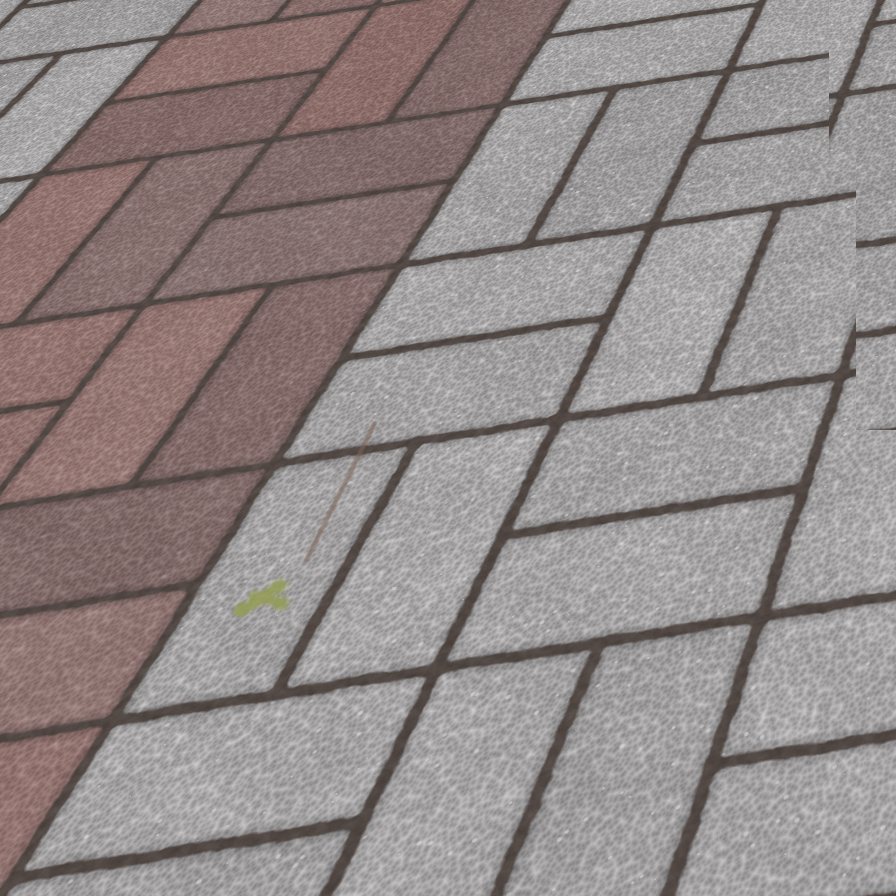
Write a Shadertoy shader that draws this texture.

```glsl
const vec3 GREY_STONE = vec3(0.645, 0.638, 0.642);
const vec3 RED_STONE  = vec3(0.575, 0.455, 0.442);
const vec3 DULL_RED   = vec3(0.515, 0.435, 0.430);
const vec3 JOINT_DIRT = vec3(0.315, 0.280, 0.265);
const vec3 LEAF_GREEN = vec3(0.58, 0.61, 0.33);
const vec3 STRAW      = vec3(0.50, 0.40, 0.36);

// Columns: step across, step away, origin of the ground plane on the canvas
const mat3 GROUND = mat3(0.367, 0.0598, 0.005,
                         0.2253, 0.3554, 0.143,
                         0.1237, 0.1953, 1.0);

vec2 hash2(vec2 p) {
    vec3 q = fract(p.xyx * vec3(0.1031, 0.1030, 0.0973));
    q += dot(q, q.yzx + 33.33);
    return fract((q.xx + q.yz) * q.zy);
}

// Cellular noise: x is the nearest distance, y a random value of that point
vec2 cellular(vec2 p) {
    vec2 base = floor(p), nearest = vec2(9.0, 0.0);
    for (int j = -1; j <= 1; j++)
    for (int i = -1; i <= 1; i++) {
        vec2 cell = base + vec2(i, j);
        vec2 h = hash2(cell);
        float d = length(cell + h - p);
        if (d < nearest.x) nearest = vec2(d, hash2(cell + 71.0).x);
    }
    return nearest;
}

// Layered sines, roughly -1 to 1
float mottle(vec2 p) {
    float sum = 0.0, amp = 0.5;
    for (int i = 0; i < 4; i++) {
        sum += amp * sin(p.x + 1.7 * sin(p.y)) * cos(p.y - 1.3 * sin(p.x));
        p = mat2(1.6, 1.2, -1.2, 1.6) * p + 2.3;
        amp *= 0.6;
    }
    return sum;
}

float segmentDistance(vec2 p, vec2 a, vec2 b) {
    vec2 ab = b - a;
    return length(p - a - ab * clamp(dot(p - a, ab) / dot(ab, ab), 0.0, 1.0));
}

float roundedBox(vec2 p, vec2 halfSize, float radius) {
    vec2 d = abs(p) - halfSize + radius;
    return length(max(d, 0.0)) + min(max(d.x, d.y), 0.0) - radius;
}

// Basket weave: pairs of bricks turned in alternate cells.
// xy is the brick's identity, z the signed distance to its edge
vec3 basketWeave(vec2 p, float halfJoint) {
    vec2 cell = floor(p), f = p - cell;
    bool turned = mod(cell.x + cell.y, 2.0) > 0.5;
    if (turned) f = f.yx;
    float side = step(0.5, f.x);
    vec2 local = f - vec2(0.25 + 0.5 * side, 0.5);
    float d = roundedBox(local, vec2(0.25, 0.5) - halfJoint, 0.02);
    return vec3(cell * 2.0 + (turned ? vec2(0.0, side) : vec2(side, 0.0)), d);
}

vec3 stoneColour(vec2 p, vec2 brick, bool red) {
    vec2 tint = hash2(brick + 40.0);
    vec3 colour = red ? mix(DULL_RED, RED_STONE, smoothstep(0.0, 0.6, tint.x)) : GREY_STONE;
    colour += (tint.y - 0.5) * 0.05;

    // Worn surface and grit
    float grit = (cellular(p * vec2(64.0, 52.0)).x - 0.45) * 0.19
               + (cellular(p * 27.0 + 9.0).x - 0.45) * 0.11;
    float wear = mottle(p * 6.0 + tint * 9.0) * 0.035;
    colour += (grit + wear) * (red ? 0.7 : 1.0);

    // Sparse pale chips
    vec2 chip = cellular(p * 17.0 + 3.0);
    float radius = 0.17 * smoothstep(0.72, 1.0, chip.y);
    float pale = 1.0 - smoothstep(radius * 0.4, radius + 0.01, chip.x);
    return mix(colour, vec3(0.86), pale * (red ? 0.15 : 0.6));
}

void mainImage(out vec4 fragColor, in vec2 fragCoord) {
    vec2 canvas = fragCoord / iResolution.xy;
    vec3 ground = inverse(GROUND) * vec3(canvas, 1.0);
    vec2 p = ground.xy / ground.z;
    float blur = 3.0 / (ground.z * iResolution.y);

    // Misaligned strip at the upper right
    float seam = 0.955 - 0.03 * step(0.83, canvas.y);
    if (canvas.x > seam && canvas.y > 0.52) p += vec2(0.42, 0.31);

    // Paving with slightly crooked edges and a red band two cells wide
    bool red = p.x > -2.0 && p.x < 0.0;
    vec2 crooked = p + 0.006 * vec2(mottle(p * 8.0), mottle(p.yx * 8.0 + 4.0));
    vec3 weave = basketWeave(crooked, red ? 0.017 : 0.021);
    float edge = weave.z + 0.006 * mottle(p * 33.0);
    vec3 colour = stoneColour(p, weave.xy, red);
    colour *= 1.0 - 0.13 * smoothstep(-0.035, 0.0, edge);

    // Dirt in the joints
    vec3 dirt = JOINT_DIRT + 0.05 * mottle(p * 40.0);
    colour = mix(colour, dirt, smoothstep(-0.5 * blur - 0.004, 0.5 * blur + 0.006, edge));

    // Dry straw and a small leaf
    float straw = segmentDistance(canvas, vec2(0.418, 0.527), vec2(0.342, 0.375));
    colour = mix(colour, STRAW, 0.6 * (1.0 - smoothstep(0.001, 0.004, straw)));
    float leaf = min(segmentDistance(canvas, vec2(0.268, 0.318), vec2(0.315, 0.348)),
                     segmentDistance(canvas, vec2(0.285, 0.334), vec2(0.316, 0.327)));
    leaf += 0.004 * mottle(canvas * 150.0);
    colour = mix(colour, LEAF_GREEN, 0.85 * (1.0 - smoothstep(0.003, 0.010, leaf)));

    fragColor = vec4(clamp(colour, 0.0, 1.0), 1.0);
}
```
